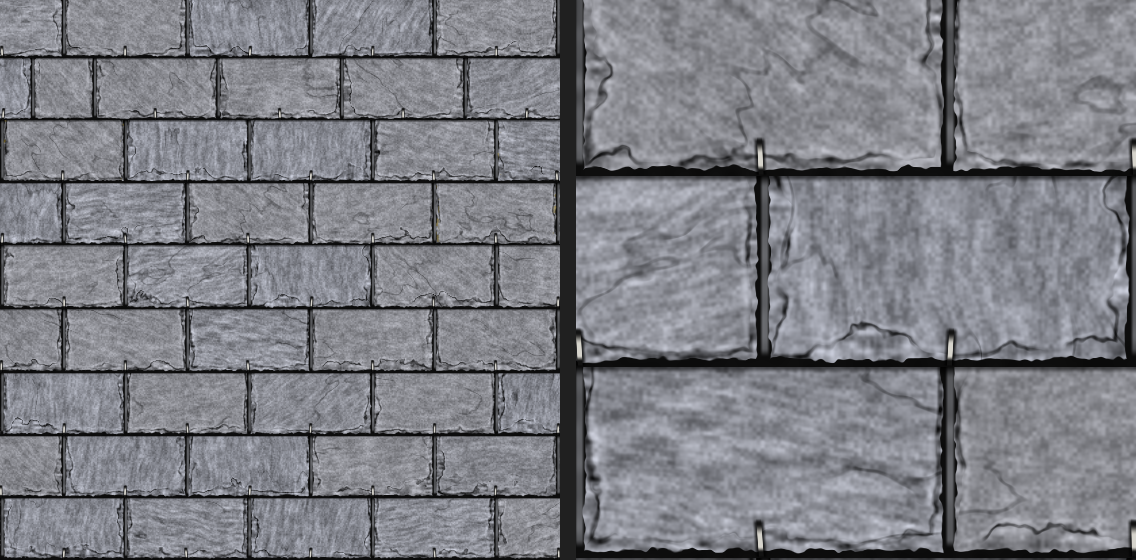
Left, the full canvas; right, a detail of the centre.
Give the GLSL for this texture, as a Shadertoy shader.

```glsl
float hash(vec2 p) {
    vec3 q = fract(p.xyx * vec3(.1031, .1030, .0973));
    q += dot(q, q.yzx + 33.33);
    return fract((q.x + q.y) * q.z);
}

float noise(vec2 p) {
    vec2 i = floor(p), f = fract(p);
    f = f * f * (3. - 2. * f);
    return mix(mix(hash(i), hash(i + vec2(1, 0)), f.x),
               mix(hash(i + vec2(0, 1)), hash(i + vec2(1, 1)), f.x), f.y);
}

float fbm(vec2 p) {
    float sum = 0., amp = .533;
    for (int i = 0; i < 4; i++) {
        sum += amp * noise(p);
        p = mat2(1.6, 1.2, -1.2, 1.6) * p + 7.3;
        amp *= .5;
    }
    return sum;
}

// Streaks keep their direction through every octave
float streaks(vec2 p) {
    return .45 * noise(p) + .32 * noise(p * 2.1 + 5.) + .23 * noise(p * 4.3 + 9.);
}

void mainImage(out vec4 fragColor, in vec2 fragCoord) {
    // One unit is the height of a course
    vec2 p = fragCoord / iResolution.xy * 9.;
    float aa = 9. / iResolution.y;
    p.y -= .065 * smoothstep(2., 6., p.y);

    // Staggered courses, with one half slate shifting the bond near the top
    float row = floor(p.y), width = 1.986;
    float shift = row > 7.5 ? .5 : row > 6.5 ? .75 : .5 * mod(row, 2.);
    float along = p.x - .03 - width * shift;
    float column = floor(along / width);
    float x = along - column * width, y = p.y - row;
    vec2 id = vec2(column, row) + 20.;
    bool isHalf = false;
    if (row > 6.5 && row < 7.5 && column < -.5) {
        width *= .5;
        isHalf = x > width;
        if (isHalf) { x -= width; id.x += .5; }
    }
    float kind = hash(id * 3.7), variant = hash(id * 5.3 + 11.);
    vec2 seed = id * 13.7;

    // Ragged outline and flaked rim, deepest along the foot
    float side = min(x, width - x);
    float rough = noise(p * 12. + seed) * .6 + noise(p * 32.) * .4;
    float edge = min(side - .018 - .036 * rough, y - .016 - .05 * rough);
    float flake = fbm(p * 3.5 + seed);
    flake *= flake * flake;
    float rim = min(side - .045 - .28 * flake, y - .055 - .4 * flake);
    float inRim = 1. - smoothstep(-aa, aa, rim);

    // Grain direction: level bands, steep streaks or a faint diagonal
    float blue = smoothstep(.62, .8, kind);
    float banded = 1. - smoothstep(.07, .13, kind);
    float angle = mix(mix(-.8 + 1.2 * variant, 1.3 + .4 * variant, blue), -.25 + .4 * variant, banded);
    float c = cos(angle), s = sin(angle);
    vec2 warped = p + .12 * vec2(noise(p * 2.5 + seed), noise(p * 2.5 - seed));
    vec2 g = mat2(c, -s, s, c) * warped * vec2(3., 12.) + seed;
    float grain = streaks(g);
    float relief = grain - streaks(g + vec2(.12, -.45));

    // Surface tone with clouds, cleft relief and fine grit
    float tone = .558 + .02 * (variant - .5) - .008 * blue;
    tone += .09 * (fbm(p * 2.3 + seed) - .5) + .19 * (fbm(p * 10.) - .5);
    tone += (grain - .5) * (.08 + .1 * blue + .14 * banded);
    tone += relief * (.12 + .03 * blue + .07 * banded);
    tone += .13 * (noise(p * 46. + 3.) - .5);
    float cleft = 1. - smoothstep(.004, .025, abs(fbm(g * vec2(.4, .22) + 4.) - .5));
    tone -= .13 * cleft * smoothstep(.5, .7, noise(p * 1.8 + seed));

    // Chipped layers, broken contour and pale lip along the rim
    float broken = smoothstep(.25, .55, noise(p * 5. + seed + 8.));
    tone += inRim * (.36 * (noise(p * vec2(12., 28.) + seed) - .5) - .015);
    tone -= .27 * broken * (1. - smoothstep(.003, .024, abs(rim + .006)));
    tone += .07 * (1. - smoothstep(.0, .028, abs(rim - .03)));
    tone *= mix(.45, 1., smoothstep(.0, .035, 1. - y)) * mix(.96, 1., smoothstep(.03, .16, 1. - y));
    vec3 tint = mix(vec3(.988, .995, 1.04), vec3(.978, .995, 1.06), max(blue, banded * .7));
    vec3 color = tint * max(tone, .04);

    // Rare yellow lichen beside the joints
    float lichen = smoothstep(.72, .8, noise(p * 15. + 3.)) * step(.93, hash(id + 31.));
    lichen *= 1. - smoothstep(.03, .1, side);
    color = mix(color, vec3(.5, .42, .14), .7 * lichen);

    // Joints: a grey strip of the slate beneath, black on its left and under each foot
    float offset = x < width * .5 ? x : x - width;
    float strip = (1. - smoothstep(.008, .03, abs(offset - .01))) * smoothstep(.05, .1, y);
    vec3 gap = mix(vec3(.05), vec3(.37, .375, .39), strip) * mix(.75, 1.15, noise(p * 12.));
    gap *= smoothstep(-.02, .06, 1. - y);
    color = mix(gap, color, smoothstep(-aa * .8, aa * .8, edge));

    // Metal hook at the middle of each full slate
    float hookX = abs(x - width * .5 - .03 * (variant - .5) - .15 * (kind - .5) * y);
    float span = smoothstep(.0, .015, y) * (1. - smoothstep(.18, .21, y));
    float hook = isHalf ? 0. : span;
    color *= 1. - .75 * hook * (1. - smoothstep(.014, .038, hookX));
    float shine = smoothstep(.03, .06, y) * (1. - smoothstep(.12, .18, y));
    vec3 metal = mix(vec3(.07), vec3(.84, .83, .8), shine);
    color = mix(color, metal, hook * (1. - smoothstep(.013 - aa * .5, .013 + aa * .5, hookX)));

    fragColor = vec4(clamp(color, 0., 1.), 1.);
}
```
